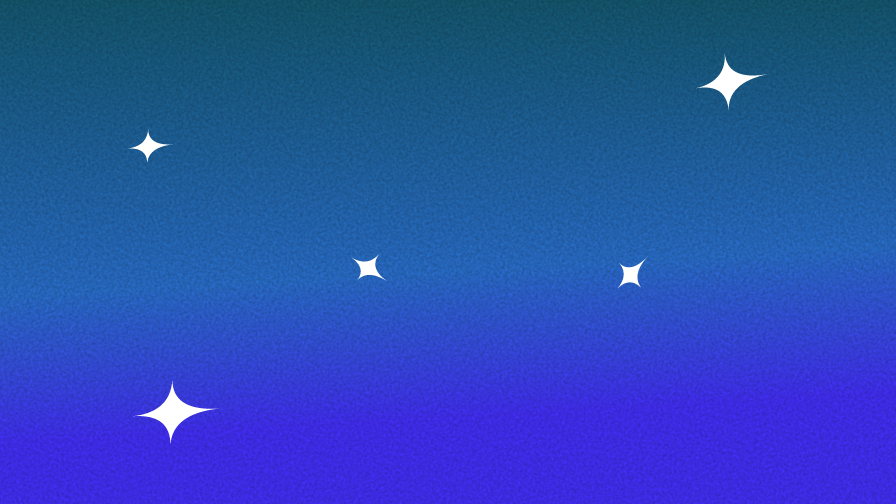
A Shadertoy shader for this background:

```glsl
const vec3 TEAL   = vec3(0.07, 0.31, 0.395);
const vec3 AZURE  = vec3(0.145, 0.39, 0.72);
const vec3 VIOLET = vec3(0.235, 0.165, 0.875);
const vec3 WHITE  = vec3(1.0);

// Each star: centre, right arm, upper arm, and relative length of the opposite arms
const int STAR_COUNT = 5;
const vec2 CENTRE[STAR_COUNT] = vec2[](vec2(1.442, 0.837), vec2(0.293, 0.709),
    vec2(0.729, 0.468), vec2(1.250, 0.454), vec2(0.340, 0.181));
const vec2 RIGHT_ARM[STAR_COUNT] = vec2[](vec2(0.086, 0.017), vec2(0.054, 0.005),
    vec2(0.042, -0.028), vec2(0.037, 0.039), vec2(0.101, 0.009));
const vec2 UPPER_ARM[STAR_COUNT] = vec2[](vec2(-0.004, 0.059), vec2(0.001, 0.037),
    vec2(0.025, 0.030), vec2(-0.023, 0.026), vec2(0.002, 0.069));
const vec2 OPPOSITE[STAR_COUNT] = vec2[](vec2(0.76, 1.0), vec2(0.80, 0.95),
    vec2(0.83, 0.87), vec2(0.75, 1.07), vec2(0.80, 0.97));

vec2 randomGradient(vec2 cell) {
    vec3 h = fract(cell.xyx * vec3(0.1031, 0.1030, 0.0973));
    h += dot(h, h.yzx + 33.33);
    float angle = 6.2832 * fract((h.x + h.y) * h.z);
    return vec2(cos(angle), sin(angle));
}

float gradientNoise(vec2 p) {
    vec2 cell = floor(p);
    vec2 f = p - cell;
    vec2 w = f * f * f * (f * (f * 6.0 - 15.0) + 10.0);
    vec2 e = vec2(1.0, 0.0);
    float a = dot(randomGradient(cell), f);
    float b = dot(randomGradient(cell + e.xy), f - e.xy);
    float c = dot(randomGradient(cell + e.yx), f - e.yx);
    float d = dot(randomGradient(cell + e.xx), f - e.xx);
    return mix(mix(a, b, w.x), mix(c, d, w.x), w.y);
}

vec2 rotate(vec2 p, float angle) {
    float c = cos(angle), s = sin(angle);
    return vec2(c * p.x - s * p.y, s * p.x + c * p.y);
}

float grain(vec2 p) {
    return gradientNoise(rotate(p, 0.5) * 150.0)
         + gradientNoise(rotate(p, 1.2) * 215.0 + 40.0);
}

// Sky bands, with the bright band slightly tilted
vec3 skyColor(vec2 uv) {
    float depth = 1.0 - uv.y;
    float band = mix(0.59, 0.49, uv.x);
    vec3 upper = mix(TEAL, AZURE, clamp(depth / band, 0.0, 1.0));
    return mix(upper, VIOLET, clamp((depth - band) / 0.29, 0.0, 1.0));
}

// Concave four-armed star in the skewed frame of its arms: 1 inside, 0 outside
float insideStar(vec2 p, vec2 rightArm, vec2 upperArm, vec2 opposite) {
    vec2 q = inverse(mat2(rightArm, upperArm)) * p;
    q /= mix(opposite, vec2(1.0), step(0.0, q));
    vec2 r = sqrt(abs(q));
    return step(r.x + r.y, 1.0);
}

// Averages a grid of samples over one pixel for smooth edges
float starCoverage(vec2 p, float pixel) {
    const int GRID = 4;
    float total = 0.0;
    for (int i = 0; i < STAR_COUNT; i++) {
        for (int k = 0; k < GRID * GRID; k++) {
            vec2 offset = (vec2(k % GRID, k / GRID) + 0.5) / float(GRID) - 0.5;
            total += insideStar(p + offset * pixel - CENTRE[i],
                                RIGHT_ARM[i], UPPER_ARM[i], OPPOSITE[i]);
        }
    }
    return min(total / float(GRID * GRID), 1.0);
}

void mainImage(out vec4 fragColor, in vec2 fragCoord) {
    vec2 uv = fragCoord / iResolution.xy;
    vec2 p = fragCoord / iResolution.y;

    vec3 color = skyColor(uv);
    color *= 1.0 + 0.13 * grain(p);
    color = mix(color, WHITE, starCoverage(p, 1.0 / iResolution.y));

    fragColor = vec4(color, 1.0);
}
```
